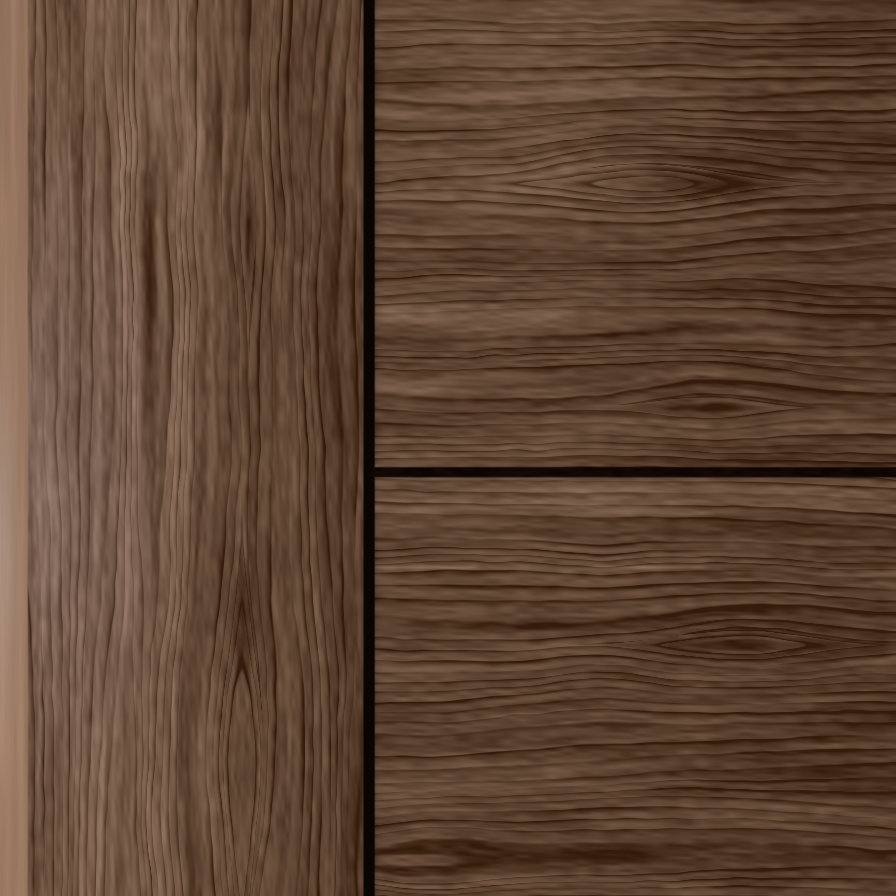
Give the GLSL for this texture, as a Shadertoy shader.

```glsl
// Walnut door: an upright stile with a pale edge, two rails and dark grooves.
#define STILE_EDGE 0.031
#define GROOVE_X 0.412
#define GROOVE_Y 0.473
#define GROOVE_HALF 0.0062
#define RING_FREQ 76.0
#define RING_DEPTH 0.34
#define FIBRE_DEPTH 0.36
#define DARK_WOOD vec3(0.165, 0.072, 0.008)
#define LIGHT_WOOD vec3(0.570, 0.455, 0.380)
#define EDGE_WOOD vec3(0.640, 0.500, 0.405)
#define GROOVE_TONE vec3(0.040, 0.014, 0.008)

float hash(vec2 p) {
    vec3 q = fract(p.xyx * vec3(0.1031, 0.1030, 0.0973));
    q += dot(q, q.yzx + 33.33);
    return fract((q.x + q.y) * q.z);
}

float noise(vec2 p) {
    vec2 i = floor(p), f = fract(p);
    f = f * f * (3.0 - 2.0 * f);
    return mix(mix(hash(i), hash(i + vec2(1, 0)), f.x),
               mix(hash(i + vec2(0, 1)), hash(i + vec2(1, 1)), f.x), f.y);
}

float fbm(vec2 p) {
    float sum = 0.0, gain = 0.55;
    for (int i = 0; i < 4; i++) {
        sum += gain * noise(p);
        p = p * 2.03 + 17.3;
        gain *= 0.5;
    }
    return sum;
}

// Soft elliptical spot
float spot(vec2 p, vec2 centre, vec2 radius) {
    vec2 d = (p - centre) / radius;
    return exp(-dot(d, d));
}

// Parts the grain around a lens of nested rings.
// knot = (along, across, half length, half width)
float partGrain(float across, float along, vec4 knot) {
    float d = across - knot.y;
    float reach = spot(vec2(along, d), vec2(knot.x, 0.0), vec2(knot.z, 3.2 * knot.w));
    float h = length(vec2(d, 0.3 * knot.w * reach)) - knot.w * reach;
    return knot.y + (h > 0.0 ? sign(d) * h : -1.7 * h);
}

// Wood brightness from growth rings, broad bands, fibres and pores; g = (along, across)
float grain(vec2 g, vec4 knotA, vec4 knotB, float seed) {
    float f = partGrain(g.y, g.x, knotA);
    f = partGrain(f, g.x, knotB);
    f += 0.024 * (noise(vec2(g.x * 2.6 + seed, f * 5.0)) - 0.5);
    f += 0.006 * (noise(vec2(g.x * 12.0, f * 16.0 + seed)) - 0.5);
    f += 0.002 * (noise(vec2(g.x * 40.0, f * 60.0 + seed)) - 0.5);

    float band = fbm(vec2(f * 34.0 + seed, g.x * 2.2));
    float phase = f * RING_FREQ + 2.4 * noise(vec2(f * 31.0 + seed, g.x * 1.6));
    float ring = fract(phase);
    float late = pow(ring, 3.5) * (1.0 - smoothstep(0.85, 1.0, ring));
    late *= 0.1 + 1.8 * noise(vec2(floor(phase) * 3.7 + seed, g.x * 6.0));

    float fibre = noise(vec2(f * 230.0, g.x * 13.0 + seed)) - 0.5;
    float pore = noise(vec2(g.y * 290.0 + g.x * 14.0, g.x * 60.0 + seed)) - 0.5;
    float streak = noise(vec2(f * 125.0 + seed, g.x * 5.0)) - 0.5;
    return 0.57 + 0.36 * (band - 0.5) - RING_DEPTH * 1.4 * late
         + FIBRE_DEPTH * (0.55 * fibre + 0.55 * pore + 0.5 * streak);
}

float stileTone(vec2 p) {
    float t = grain(p.yx, vec4(0.16, 0.27, 0.16, 0.027), vec4(0.75, 0.277, 0.09, 0.010), 7.0);
    // Dark heartwood above the knot and along the narrow seam
    t -= 0.24 * spot(p, vec2(0.271, 0.310), vec2(0.018, 0.055));
    t -= 0.17 * spot(p, vec2(0.280, 0.740), vec2(0.011, 0.090));
    // Sheen fading from the left
    t += 0.19 * (1.0 - smoothstep(0.10, 0.36, p.x)) - 0.01;
    t += 0.07 * spot(p, vec2(0.10, 0.45), vec2(0.10, 0.28));
    return t - 0.05 * smoothstep(0.28, 0.40, p.x);
}

float upperRailTone(vec2 p) {
    float t = grain(p, vec4(0.72, 0.795, 0.12, 0.025), vec4(0.79, 0.545, 0.08, 0.015), 23.0);
    t -= 0.18 * spot(p, vec2(0.805, 0.792), vec2(0.045, 0.020));
    t += 0.08 * spot(p, vec2(0.690, 0.797), vec2(0.035, 0.018));
    t -= 0.08 * spot(p, vec2(0.62, 0.545), vec2(0.25, 0.020));
    t -= 0.09 * smoothstep(0.55, 1.0, p.x);
    return t - 0.10 * smoothstep(0.70, 1.0, p.x) * smoothstep(0.55, 1.0, p.y);
}

float lowerRailTone(vec2 p) {
    float t = grain(p, vec4(0.83, 0.280, 0.10, 0.020), vec4(0.48, 0.040, 0.08, 0.015), 41.0);
    t -= 0.10 * spot(p, vec2(0.52, 0.275), vec2(0.14, 0.018));
    t += 0.12 * smoothstep(0.422, 0.430, p.y);
    t -= 0.07 * spot(p, vec2(0.75, 0.39), vec2(0.35, 0.030));
    // Broken pale scratch
    float broken = smoothstep(0.35, 0.65, noise(vec2(p.x * 16.0, 3.0)));
    t += 0.28 * broken * exp(-pow((p.y - 0.367) / 0.0022, 2.0));
    return t - 0.02 - 0.10 * smoothstep(0.55, 1.0, p.x);
}

void mainImage(out vec4 fragColor, in vec2 fragCoord) {
    vec2 p = fragCoord / iResolution.xy;
    float aa = 1.2 / min(iResolution.x, iResolution.y);

    // Panels
    float tone = p.x < GROOVE_X ? stileTone(p)
               : p.y > GROOVE_Y ? upperRailTone(p) : lowerRailTone(p);
    vec3 col = mix(DARK_WOOD, LIGHT_WOOD, clamp(tone, 0.10, 1.15));
    col += vec3(-0.01, 0.0, 0.025) * spot(p, vec2(0.05, 0.48), vec2(0.10, 0.25));

    // Pale left edge
    float edgeGrain = fbm(vec2(p.x * 130.0, p.y * 5.0)) - 0.5;
    vec3 edge = EDGE_WOOD * (0.97 + 0.18 * edgeGrain - 0.08 * p.y);
    edge += vec3(0.05, 0.08, 0.11) * spot(p, vec2(0.0, 0.40), vec2(0.018, 0.18));
    col = mix(edge, col, smoothstep(-aa, aa, p.x - STILE_EDGE));

    // Grooves, with soft shade at their lips
    float upright = abs(p.x - GROOVE_X) - GROOVE_HALF;
    float level = max(abs(p.y - GROOVE_Y) - 0.9 * GROOVE_HALF, GROOVE_X - p.x);
    float gap = min(upright, level);
    col *= 1.0 - 0.15 * exp(-max(gap, 0.0) / 0.003);
    vec3 grooveCol = GROOVE_TONE + vec3(0.050, 0.024, 0.014) * step(level, upright)
                   * noise(p * vec2(90.0, 250.0));
    col = mix(grooveCol, col, smoothstep(-aa, aa, gap));
    fragColor = vec4(col, 1.0);
}
```
